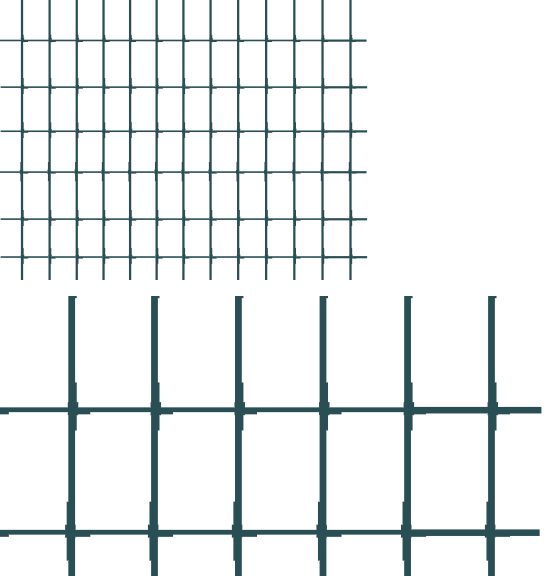
Top, the full canvas; bottom, a detail of the centre.
Reproduce this pattern procedurally as a Shadertoy shader.

```glsl
// Uneven dark teal wire grid with rough crossings, ending in a blank right margin.

const float CANVAS_HEIGHT = 384.0;   // layout units from bottom to top
const int COLUMNS = 13;
const int ROWS = 6;
const float COLUMN_HALF = 1.55;
const float ROW_HALF = 1.1;
const float GRID_END = 503.5;
const vec3 PAPER = vec3(1.0);
const vec3 WIRE = vec3(0.16, 0.31, 0.33);

// Exact share of a pixel of width px, centred at p, lying in [lo, hi]
float overlap(float lo, float hi, float p, float px) {
    return clamp(min(hi, p + 0.5 * px) - max(lo, p - 0.5 * px), 0.0, px) / px;
}

float box(vec2 lo, vec2 hi, vec2 p, float px) {
    return overlap(lo.x, hi.x, p.x, px) * overlap(lo.y, hi.y, p.y, px);
}

// Columns drift slowly around an even pitch
float columnX(int i) {
    float n = float(i);
    return 28.25 + 37.54 * n + 2.25 * cos(0.5236 * (n - 1.0));
}

// Rows come in pairs whose inner gap widens upward
float rowY(int j) {
    float pair = float(j / 2);
    float odd = float(j % 2);
    return 31.5 + 116.5 * pair + odd * (52.0 + 2.0 * pair * (1.0 + pair));
}

// Every third row sits slightly further left
float rowShift(int j) {
    return j % 3 == 2 ? -0.8 : 0.0;
}

// Horizontal wire, heavier past the last but one column
float rowWire(int j, vec2 p, float px) {
    float y = rowY(j);
    float start = 0.8 + rowShift(j);
    float end = GRID_END + rowShift(j);
    float thin = box(vec2(start, y - ROW_HALF), vec2(end, y + ROW_HALF), p, px);
    float heavy = box(vec2(columnX(COLUMNS - 2), y - 1.7), vec2(end, y + 1.3), p, px);
    return max(thin, heavy);
}

// Upright spur and short foot where two wires meet
float crossing(vec2 center, int j, vec2 p, float px) {
    vec2 q = p - center;
    bool leaning = j == 2;
    bool top = j == ROWS - 1;
    float side = leaning ? -1.0 : 1.0;
    float up = top ? 8.0 : (leaning ? 14.0 : 12.5);
    float down = top ? 2.0 : (leaning ? 13.0 : 9.5);
    vec2 s = vec2(q.x * side, q.y);
    float spur = box(vec2(-1.0, -down), vec2(2.3, up), s, px);
    float core = box(vec2(-1.8, -2.5), vec2(3.0, 3.5), s, px);
    float foot = box(vec2(0.0, -2.1), vec2(8.5, 0.8), q, px);
    return max(spur, max(core, foot));
}

void mainImage(out vec4 fragColor, in vec2 fragCoord) {
    float px = CANVAS_HEIGHT / iResolution.y;
    vec2 p = fragCoord * px;
    float ink = 0.0;

    for (int j = 0; j < ROWS; j++) {
        ink = max(ink, rowWire(j, p, px));
    }
    for (int i = 0; i < COLUMNS; i++) {
        float x = columnX(i);
        ink = max(ink, overlap(x - COLUMN_HALF, x + COLUMN_HALF, p.x, px));
        for (int j = 0; j < ROWS; j++) {
            ink = max(ink, crossing(vec2(x, rowY(j)), j, p, px));
        }
    }
    fragColor = vec4(mix(PAPER, WIRE, ink), 1.0);
}
```
